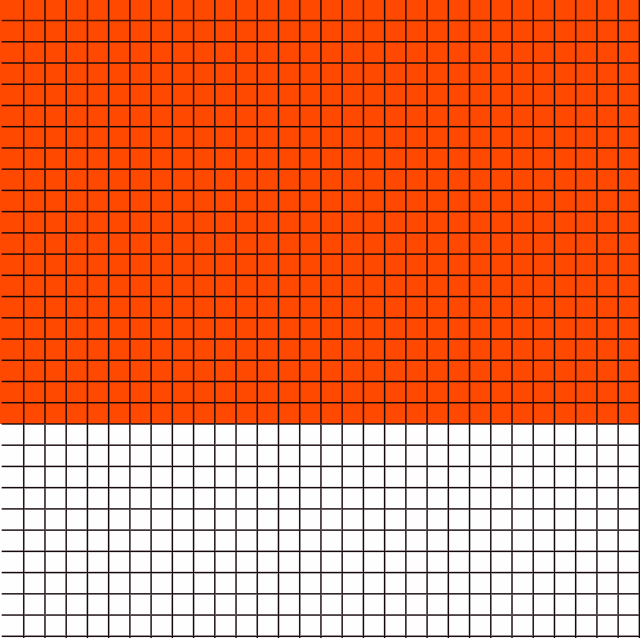
Write a WebGL 2 fragment shader that draws this pattern.

```glsl
#version 300 es
precision highp float;
// A fine dark square grid over two flat bands: vivid orange above, white below.
// Each line family is a repeated distance to the nearest line, antialiased
// by pixel coverage; the band edge sits on one of the horizontal lines.

#define COLUMN_START 0.0371   // first vertical line, from the left edge
#define COLUMN_PITCH 0.03317  // spacing, in canvas widths
#define ROW_START    0.0322   // first horizontal line, from the top edge
#define ROW_PITCH    0.03328  // spacing, in canvas heights
#define BAND_ROW     19.0     // row line that divides the two bands
#define LINE_WIDTH   0.0023   // in canvas widths
#define LINE_SOFT    0.0005   // extra edge blur, in canvas widths
#define LEFT_MARGIN  0.0026   // where the horizontal lines begin
#define ORANGE vec3(1.0, 0.285, 0.005)
#define PAPER  vec3(0.997)
#define INK    vec3(0.09, 0.035, 0.045)

uniform vec2 u_resolution;
out vec4 fragColor;

// Index of the nearest repeated line, never before the first one.
float nearestLine(float p, float start, float pitch) {
    return max(floor((p - start) / pitch + 0.5), 0.0);
}

// Share of a pixel covered by a line at the given distance.
float lineCoverage(float dist, float blur) {
    return clamp((0.5 * LINE_WIDTH - dist) / blur + 0.5, 0.0, 1.0);
}

void main() {
    vec2 uv = gl_FragCoord.xy / u_resolution;
    float fromTop = 1.0 - uv.y;
    float aspect = u_resolution.y / u_resolution.x;
    float pixel = 1.0 / u_resolution.x;
    float blur = max(pixel, LINE_SOFT) + 0.3 * LINE_SOFT;

    // Two colour bands
    float bandEdge = ROW_START + BAND_ROW * ROW_PITCH;
    float lower = clamp((fromTop - bandEdge) * aspect / pixel + 0.5, 0.0, 1.0);
    vec3 color = mix(ORANGE, PAPER, lower);

    // Vertical lines
    float column = nearestLine(uv.x, COLUMN_START, COLUMN_PITCH);
    float columnDist = abs(uv.x - COLUMN_START - column * COLUMN_PITCH);
    float vertical = lineCoverage(columnDist, blur);

    // Horizontal lines, the topmost one a little fainter
    float row = nearestLine(fromTop, ROW_START, ROW_PITCH);
    float rowDist = abs(fromTop - ROW_START - row * ROW_PITCH) * aspect;
    float horizontal = lineCoverage(rowDist, blur);
    horizontal *= clamp((uv.x - LEFT_MARGIN) / pixel + 0.5, 0.0, 1.0);
    horizontal *= row < 0.5 ? 0.8 : 1.0;

    color = mix(color, INK, max(vertical, horizontal));
    fragColor = vec4(color, 1.0);
}
```
